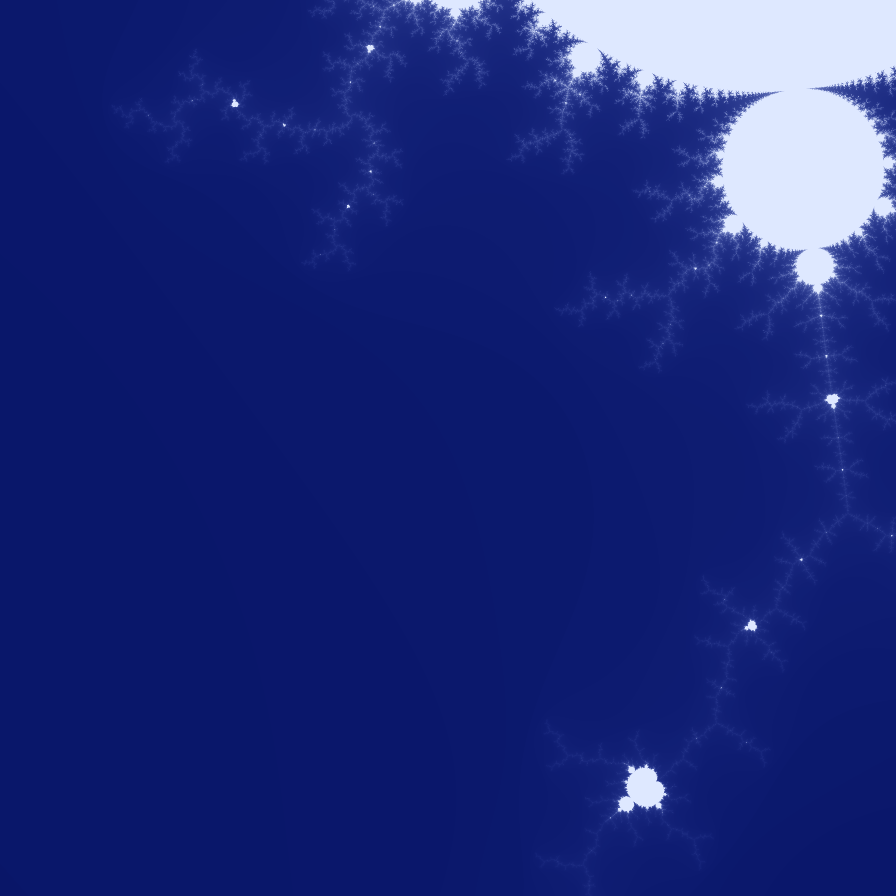
Give the GLSL for this background, as a Shadertoy shader.

```glsl
// Deep blue escape-time fractal: the lower left side of a period-three bulb
// of the Mandelbrot set, with its antenna and small islands.
// Each sample iterates z*z + c; the escape count picks the colour.

const int MAX_STEPS = 300;
const int SAMPLES = 2; // antialiasing samples per axis
const vec2 VIEW_CENTER = vec2(-0.2127, -0.938);
const float VIEW_WIDTH = 0.25;

const vec3 NAVY = vec3(0.025, 0.075, 0.385);
const vec3 PALE_BLUE = vec3(0.87, 0.91, 1.0);
const vec3 CHANNEL_CURVE = vec3(1.0, 0.95, 0.7);

vec2 complexSquare(vec2 z) {
    return vec2(z.x * z.x - z.y * z.y, 2.0 * z.x * z.y);
}

// Share of the step limit used before escape; 1 inside the set
float escapeShare(vec2 c, int maxSteps) {
    vec2 z = vec2(0.0);
    for (int n = 0; n < maxSteps; n++) {
        z = complexSquare(z) + c;
        if (dot(z, z) > 4.0) return float(n) / float(maxSteps);
    }
    return 1.0;
}

// Blue rises faster than red and green
vec3 escapeColor(float share, vec3 low, vec3 high, vec3 curve) {
    return mix(low, high, pow(vec3(share), curve));
}

// Canvas position to a point of the complex plane
vec2 planePoint(vec2 position, vec2 center, float width) {
    vec2 fromMiddle = position - 0.5 * iResolution.xy;
    return center + width * fromMiddle / min(iResolution.x, iResolution.y);
}

void mainImage(out vec4 fragColor, in vec2 fragCoord) {
    vec3 color = vec3(0.0);
    // Average a small grid of samples to smooth edges and filaments
    for (int j = 0; j < SAMPLES; j++) {
        for (int i = 0; i < SAMPLES; i++) {
            vec2 offset = (vec2(i, j) + 0.5) / float(SAMPLES) - 0.5;
            vec2 c = planePoint(fragCoord + offset, VIEW_CENTER, VIEW_WIDTH);
            float share = escapeShare(c, MAX_STEPS);
            color += escapeColor(share, NAVY, PALE_BLUE, CHANNEL_CURVE);
        }
    }
    fragColor = vec4(color / float(SAMPLES * SAMPLES), 1.0);
}
```
